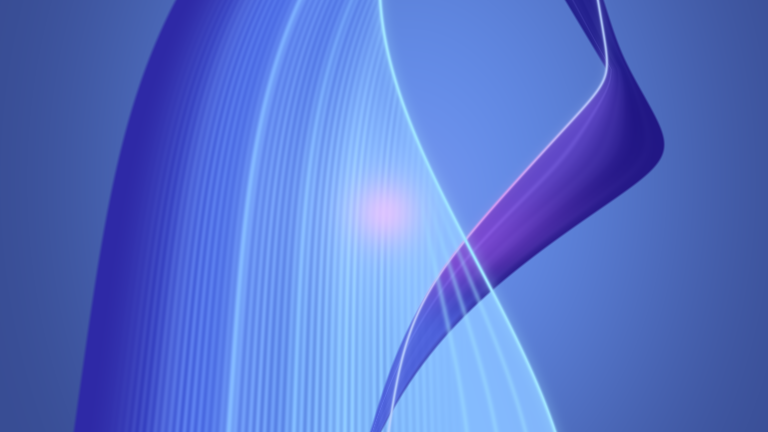
Write a WebGL 1 fragment shader that draws this background.

```glsl
precision highp float;
uniform vec2 u_resolution;

#define SOFT 0.0035
#define STRIPE_FREQ 74.0
#define STRIPE_GAIN 0.06
#define GLOW_POS vec2(0.891, 0.507)
#define GLOW_COLOR vec3(0.86, 0.73, 0.97)
#define SKY_LIGHT vec3(0.39, 0.55, 0.91)
#define SKY_DARK vec3(0.22, 0.30, 0.58)
#define VEIL_DARK vec3(0.18, 0.16, 0.65)
#define VEIL_MID vec3(0.34, 0.47, 0.92)
#define VEIL_LIGHT vec3(0.50, 0.72, 0.98)
#define INDIGO vec3(0.13, 0.09, 0.52)
#define RIM vec3(0.62, 0.88, 1.0)

float hash(float n) {
  return fract(sin(n * 127.1) * 43758.5453);
}

float noise(float x) {
  float f = fract(x);
  return mix(hash(floor(x)), hash(floor(x) + 1.0), f * f * (3.0 - 2.0 * f));
}

// Smooth hinge: 0 for negative x, x for positive x, rounded over k.
float hinge(float x, float k) {
  return max(x, 0.0) + k * log(1.0 + exp(-abs(x) / k));
}

float gauss(float x, float width) {
  return exp(-x * x / (width * width));
}

// Outlines give x as a function of t, the distance down from the top.
float veilLeft(float t) {
  float y = 1.0 - t;
  return 0.169 + 0.14 * y + 0.096 * y * y * y * y;
}

float veilRight(float t) {
  return 0.88 + t * (0.06 + t * (0.764 - 0.419 * t));
}

float ribbonCrease(float t) {
  return 1.384 + 0.17 * t - 1.1 * hinge(t - 0.181, 0.021)
       + 0.8 * hinge(t - 0.694, 0.081);
}

float ribbonLeft(float t) {
  float lower = ribbonCrease(t) - 0.15 * hinge(t - 0.718, 0.035);
  return min(1.308 + 0.6 * t, lower);
}

float ribbonRight(float t) {
  return 1.396 + 0.3 * t + 0.25 * hinge(t - 0.127, 0.028)
       - 2.25 * hinge(t - 0.363, 0.03) + 1.34 * hinge(t - 0.718, 0.139);
}

// Horizontal offset turned into distance, using the outline's change over 0.002.
float slant(float dx, float change) {
  return dx / length(vec2(1.0, change / 0.002));
}

vec3 veilColor(float offset, float u, float t) {
  float s = offset / (1.0 + 0.25 * t);
  vec3 col = mix(VEIL_DARK, VEIL_MID, smoothstep(0.02, 0.24, s));
  col = mix(col, VEIL_LIGHT, smoothstep(0.13, 0.55, s) * mix(0.55, 1.0, smoothstep(0.0, 0.5, t)));

  // Fine threads, broad folds and two brighter streaks
  float zone = smoothstep(0.05, 0.18, s) * (1.0 - smoothstep(0.5, 0.75, s));
  float thread = sin(s * STRIPE_FREQ * 6.2832) * mix(0.4, 1.0, t);
  col += zone * STRIPE_GAIN * thread * (0.5 + noise(s * 35.0)) * vec3(0.8, 1.0, 0.6);
  col += zone * 0.14 * (noise(s * 24.0) - 0.5) * vec3(0.8, 1.0, 0.4);
  float streak = gauss(s - 0.29, 0.008) + 0.6 * gauss(s - 0.41, 0.012);
  col += streak * vec3(0.10, 0.15, 0.06);
  return col + 0.04 * smoothstep(0.6, 1.0, u) * t;
}

vec3 ribbonColor(float v, float t) {
  vec3 col = mix(vec3(0.38, 0.29, 0.79), INDIGO, smoothstep(0.05, 0.85, v));
  col = mix(vec3(0.15, 0.14, 0.57), col, smoothstep(0.08, 0.27, t));
  col = mix(col, vec3(0.50, 0.29, 0.83), 0.85 * gauss(t - 0.58, 0.13) * (1.0 - 0.75 * v * v));
  col = mix(col, vec3(0.27, 0.32, 0.84), smoothstep(0.6, 0.78, t));
  col += 0.04 * (noise(v * 14.0) - 0.5) + 0.06 * gauss(v - 0.2, 0.03);
  return mix(col, INDIGO, 0.5 * smoothstep(0.8, 1.0, v));
}

void main() {
  vec2 p = gl_FragCoord.xy / u_resolution.y;
  float t = 1.0 - p.y;
  float t2 = t + 0.002;

  // Backdrop
  float reach = length((p - vec2(0.95, 0.58)) * vec2(1.0, 0.75));
  vec3 col = mix(SKY_LIGHT, SKY_DARK, smoothstep(0.1, 1.05, reach));

  // Veil
  float left = veilLeft(t);
  float right = veilRight(t);
  float dl = slant(p.x - left, veilLeft(t2) - left);
  float dr = slant(right - p.x, veilRight(t2) - right);
  float veil = smoothstep(-SOFT, 2.0 * SOFT, dl) * smoothstep(-SOFT, SOFT, dr);
  float u = (p.x - left) / (right - left);
  col = mix(col, veilColor(p.x - left, u, t), veil * mix(1.0, 0.85, smoothstep(0.75, 1.0, u)));

  // Glow
  col = mix(col, GLOW_COLOR, 0.8 * gauss(length(p - GLOW_POS), 0.075));
  col += vec3(0.07, 0.04, 0.03) * gauss(length(p - GLOW_POS), 0.23);

  // Ribbon
  float inner = ribbonLeft(t);
  float outer = ribbonRight(t);
  float di = slant(p.x - inner, ribbonLeft(t2) - inner);
  float dout = slant(outer - p.x, ribbonRight(t2) - outer);
  float ribbon = smoothstep(-SOFT, SOFT, di) * smoothstep(-SOFT, SOFT, dout);
  float v = clamp((p.x - inner) / max(outer - inner, 0.001), 0.0, 1.0);
  col = mix(col, ribbonColor(v, t), ribbon * mix(1.0, 0.82, smoothstep(0.6, 0.8, t)));

  // Bright crease along the ribbon
  float crease = ribbonCrease(t);
  float dc = slant(p.x - crease, ribbonCrease(t2) - crease);
  vec3 creaseColor = mix(vec3(0.72, 0.82, 1.0), vec3(0.85, 0.62, 0.96), gauss(t - 0.48, 0.18));
  col = mix(col, creaseColor, 0.8 * gauss(dc, 0.0035) + 0.1 * gauss(dc, 0.015));

  // Veil rim and the threads fanning out from it
  col = mix(col, RIM, 0.85 * gauss(dr, 0.0045) + 0.2 * gauss(dr, 0.018));
  for (int i = 1; i <= 3; i++) {
    float fan = 0.1 * float(i) * (t - 0.28);
    col = mix(col, RIM, 0.45 * smoothstep(0.35, 0.7, t) * gauss(dr - 0.9 * fan, 0.006));
  }

  gl_FragColor = vec4(clamp(col, 0.0, 1.0), 1.0);
}
```
